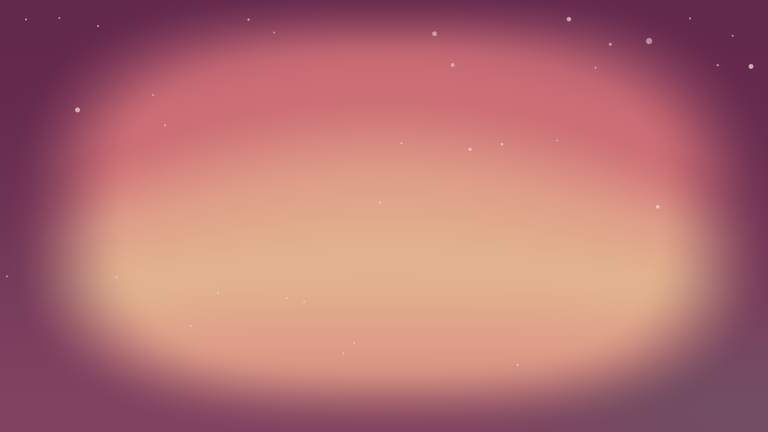
Reproduce this background procedurally as a Shadertoy shader.

```glsl
const int STAR_COUNT = 33;
const vec3 DUSK_TOP = vec3(0.39, 0.16, 0.30);
const vec3 DUSK_BOTTOM = vec3(0.50, 0.26, 0.38);
const vec3 DUSK_GREY = vec3(0.44, 0.31, 0.38);
const vec3 ROSE = vec3(0.70, 0.36, 0.43);
const vec3 PINK = vec3(0.80, 0.43, 0.46);
const vec3 PEACH = vec3(0.87, 0.61, 0.53);
const vec3 SAND = vec3(0.885, 0.695, 0.555);
const vec3 CLAY = vec3(0.80, 0.53, 0.49);
const vec3 STAR_COLOR = vec3(0.96, 0.88, 0.84);

// Sine-free hash giving two values in 0..1
vec2 hash21(float n) {
    vec3 p = fract(vec3(n) * vec3(0.1031, 0.1030, 0.0973));
    p += dot(p, p.yzx + 33.33);
    return fract((p.xx + p.yz) * p.zy);
}

// Warm bands stacked by height, sagging towards both sides
vec3 warmSky(vec2 uv) {
    float sideOffset = uv.x - 0.5;
    float height = uv.y + 1.05 * sideOffset * sideOffset * smoothstep(0.15, 0.6, uv.y);
    vec3 color = mix(CLAY, PEACH, smoothstep(0.04, 0.22, height));
    color = mix(color, SAND, smoothstep(0.16, 0.38, height));
    color = mix(color, PEACH, smoothstep(0.40, 0.64, height));
    color = mix(color, PINK, smoothstep(0.57, 0.80, height));
    return mix(color, ROSE, smoothstep(0.80, 1.0, height));
}

// Purple frame with a greyer lower right corner
vec3 duskFrame(vec2 uv) {
    vec3 color = mix(DUSK_BOTTOM, DUSK_TOP, smoothstep(0.0, 0.9, uv.y));
    float cornerDistance = length((uv - vec2(0.96, 0.05)) * vec2(1.0, 1.3));
    return mix(color, DUSK_GREY, 0.85 * smoothstep(0.42, 0.0, cornerDistance));
}

// Soft superellipse: 1 inside, 0 outside
float glowMask(vec2 uv, vec2 center, vec2 radius, float power) {
    vec2 q = pow(abs(uv - center) / radius, vec2(power));
    float r = pow(q.x + q.y, 1.0 / power);
    return 1.0 - smoothstep(0.78, 1.16, r);
}

float disc(vec2 p, vec2 center, float radius, float pixel) {
    return 1.0 - smoothstep(radius - pixel, radius + pixel, length(p - center));
}

// Stars spread evenly across and gathered towards the top
float starField(vec2 p, float aspect, float pixel) {
    float light = 0.0;
    for (int i = 0; i < STAR_COUNT; i++) {
        float id = float(i);
        vec2 place = hash21(id + 3.0);
        vec2 look = hash21(id + 71.0);
        float x = (id + place.x) / float(STAR_COUNT);
        float y = 0.96 - 0.85 * pow(place.y, 1.8);
        float radius = 0.0020 + 0.0055 * pow(look.x, 3.0) * smoothstep(0.2, 0.9, y);
        float alpha = mix(0.50, 0.75, look.y);
        light = max(light, alpha * disc(p, vec2(x * aspect, y), radius, pixel));
    }
    return light;
}

void mainImage(out vec4 fragColor, in vec2 fragCoord) {
    vec2 uv = fragCoord / iResolution.xy;
    float aspect = iResolution.x / iResolution.y;
    float pixel = 0.7 / iResolution.y;

    float glow = glowMask(uv, vec2(0.51, 0.51), vec2(0.435, 0.45), 3.0);
    vec3 color = mix(duskFrame(uv), warmSky(uv), glow);
    float stars = starField(vec2(uv.x * aspect, uv.y), aspect, pixel);
    fragColor = vec4(mix(color, STAR_COLOR, stars), 1.0);
}
```
